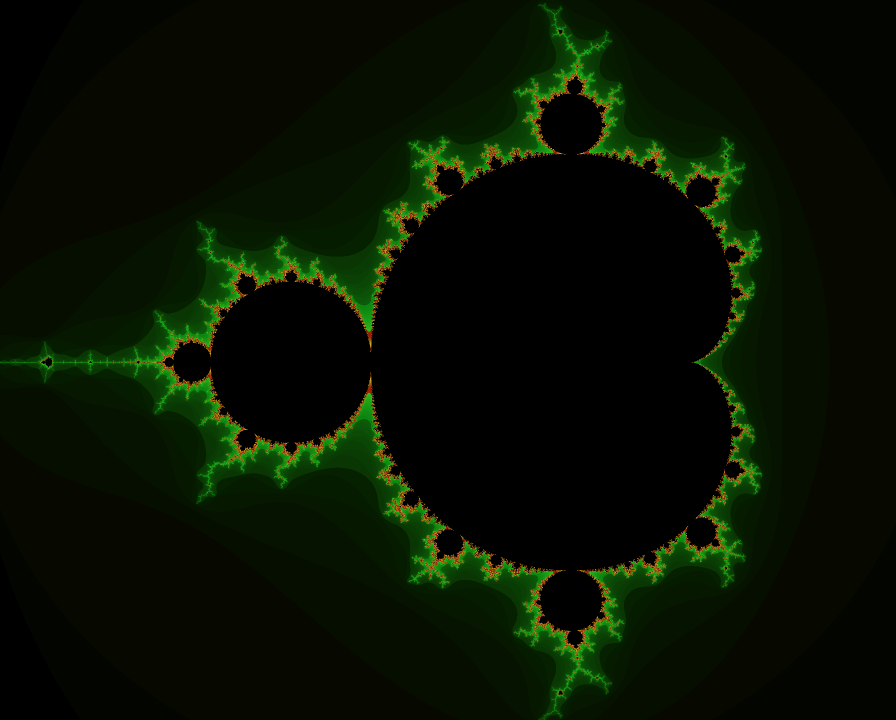
Give the GLSL for this background, as a WebGL 1 fragment shader.

```glsl
precision highp float;
uniform vec2 u_resolution;

#define CENTER vec2(-0.510, 0.007)
#define VIEW_HEIGHT 2.25
#define MAX_STEPS 100
#define ESCAPE_RADIUS 2.0
#define GLOW_START 8.0
#define BRIGHT_START 16.0
#define EMBER_START 31.0
#define EMBER_PERIOD 40.0
#define SAMPLES 2

// True inside the main cardioid or the disc to its left
bool inLargeBody(vec2 c) {
  float x = c.x - 0.25;
  float q = x * x + c.y * c.y;
  bool cardioid = q * (q + x) < 0.25 * c.y * c.y;
  bool disc = dot(c + vec2(1.0, 0.0), c + vec2(1.0, 0.0)) < 0.0625;
  return cardioid || disc;
}

// Whole steps before z = z^2 + c leaves the escape circle
float escapeSteps(vec2 c) {
  if (inLargeBody(c)) return float(MAX_STEPS);
  vec2 z = vec2(0.0);
  float steps = 0.0;
  for (int i = 0; i < MAX_STEPS; i++) {
    z = vec2(z.x * z.x - z.y * z.y, 2.0 * z.x * z.y) + c;
    if (dot(z, z) > ESCAPE_RADIUS * ESCAPE_RADIUS) break;
    steps += 1.0;
  }
  return steps;
}

// Dark bands, green glow, bright green, then red and yellow embers
vec3 bandColor(float n) {
  if (n >= float(MAX_STEPS)) return vec3(0.0);
  if (n < GLOW_START) {
    float olive = 0.028 * smoothstep(0.0, 2.0, n);
    return vec3(olive * (1.0 - 0.04 * n), 0.0185 * n, 0.0);
  }
  if (n < BRIGHT_START) {
    float t = (n - GLOW_START) / (BRIGHT_START - GLOW_START);
    return mix(vec3(0.035, 0.21, 0.01), vec3(0.05, 0.38, 0.04), t);
  }
  if (n < EMBER_START) {
    float t = (n - BRIGHT_START) / (EMBER_START - BRIGHT_START);
    return mix(vec3(0.04, 0.52, 0.06), vec3(0.20, 0.76, 0.12), t);
  }
  float wave = 0.5 - 0.5 * cos(6.28318 * (n - EMBER_START - 4.0) / EMBER_PERIOD);
  return mix(vec3(0.60, 0.12, 0.02), vec3(0.78, 0.70, 0.14), wave);
}

void main() {
  // Average a small grid of samples to smooth the edges
  vec3 color = vec3(0.0);
  for (int j = 0; j < SAMPLES; j++) {
    for (int i = 0; i < SAMPLES; i++) {
      vec2 offset = (vec2(float(i), float(j)) + 0.5) / float(SAMPLES) - 0.5;
      vec2 p = (gl_FragCoord.xy + offset - 0.5 * u_resolution) / u_resolution.y;
      color += bandColor(escapeSteps(CENTER + p * VIEW_HEIGHT));
    }
  }
  gl_FragColor = vec4(color / float(SAMPLES * SAMPLES), 1.0);
}
```
